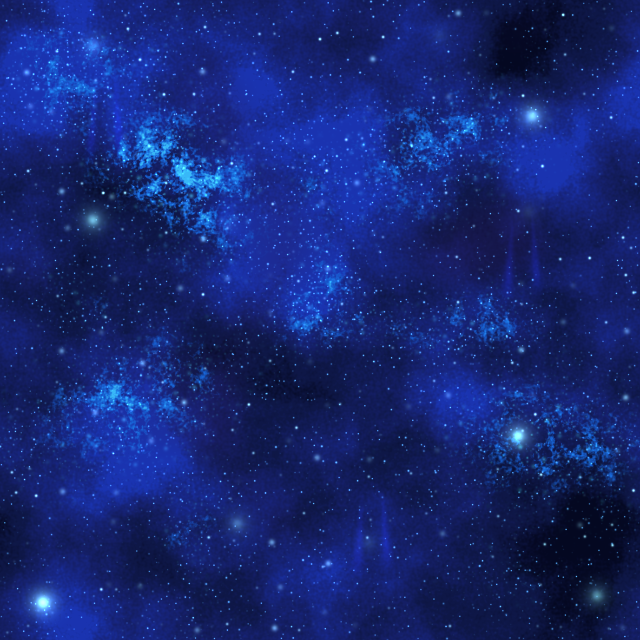
Give the GLSL for this texture, as a WebGL 1 fragment shader.

```glsl
precision highp float;
// Draws a tiling deep-blue night sky with nebula clouds, faint wisps and stars.

uniform vec2 u_resolution;

#define SKY_CELLS 3.0
#define SKY_CONTRAST 1.08
#define SKY_LEVEL 0.39
#define CLOUD_GRID 2.0
#define CLOUD_SIZE vec2(0.150, 0.090)
#define CLOUD_CELLS 20.0
#define CLOUD_GLOW 0.32
#define WISP_SIZE vec2(0.009, 0.070)
#define WISP_GLOW 0.20
#define STAR_GLOW 1.25

const vec3 BLACK_BLUE = vec3(0.015, 0.03, 0.13);
const vec3 DARK = vec3(0.055, 0.09, 0.28);
const vec3 NAVY = vec3(0.08, 0.12, 0.40);
const vec3 BLUE = vec3(0.09, 0.15, 0.52);
const vec3 ROYAL = vec3(0.10, 0.20, 0.69);
const vec3 AZURE = vec3(0.09, 0.39, 0.84);
const vec3 CYAN = vec3(0.22, 0.72, 0.97);
const vec3 VIOLET = vec3(0.13, 0.09, 0.33);

vec2 hash2(vec2 p) {
  vec3 q = fract(p.xyx * vec3(0.1031, 0.1030, 0.0973));
  q += dot(q, q.yzx + 33.33);
  return fract((q.xx + q.yz) * q.zy);
}

// Gradient noise that wraps after a whole number of cells
float corner(vec2 cell, vec2 offset, float period) {
  float angle = 6.28319 * hash2(mod(cell, period) + period * 1.7).x;
  return dot(vec2(cos(angle), sin(angle)), offset);
}

float noise(vec2 p, float period) {
  vec2 i = floor(p), f = fract(p), e = vec2(0.0, 1.0);
  vec2 w = f * f * f * (f * (f * 6.0 - 15.0) + 10.0);
  float low = mix(corner(i, f, period), corner(i + e.yx, f - e.yx, period), w.x);
  float high = mix(corner(i + e, f - e, period), corner(i + e.yy, f - e.yy, period), w.x);
  return mix(low, high, w.y);
}

float fbm(vec2 p, float cells, float gain) {
  float sum = 0.0, weight = 1.0;
  for (int i = 0; i < 5; i++) {
    sum += weight * noise(p * cells, cells);
    cells *= 2.0;
    weight *= gain;
  }
  return sum;
}

// Shortest offset on the tile
vec2 wrap(vec2 d) { return fract(d + 0.5) - 0.5; }

// Soft tilted ellipses, one in each grid cell
float cloudMask(vec2 p) {
  float mask = 0.0;
  for (int i = 0; i < 4; i++) {
    vec2 cell = vec2(mod(float(i), CLOUD_GRID), floor(float(i) / CLOUD_GRID));
    vec2 h = hash2(cell + 5.3), k = hash2(cell + 19.1);
    vec2 d = wrap(p - (cell + 0.25 + 0.5 * h) / CLOUD_GRID);
    float a = mix(-0.7, 1.1, k.x), c = cos(a), s = sin(a);
    d = vec2(c * d.x + s * d.y, c * d.y - s * d.x) / CLOUD_SIZE;
    mask = max(mask, mix(0.6, 1.1, k.y) * exp(-dot(d, d)));
  }
  return mask;
}

// Pairs of upright flames, wide below and pointed above
float wisps(vec2 p) {
  float sum = 0.0;
  for (int i = 0; i < 6; i++) {
    float side = mod(float(i), 2.0), pair = floor(float(i) / 2.0);
    vec2 d = wrap(p - hash2(vec2(pair, 41.0)) - vec2(0.04, 0.01) * side);
    float y = d.y / WISP_SIZE.y;
    float width = WISP_SIZE.x * mix(1.0, 0.3, smoothstep(-1.0, 1.0, y));
    float x = (d.x - 0.005 * y * (1.0 - 2.0 * side)) / width;
    sum += exp(-x * x) * smoothstep(-1.0, -0.4, y) * (1.0 - smoothstep(-0.4, 1.3, y));
  }
  return sum;
}

// One round star in a share of the grid cells, few of them bright
float stars(vec2 p, float cells, float radius, float share) {
  vec2 q = p * cells, id = mod(floor(q), cells) + cells;
  vec2 k = hash2(id + 71.0);
  vec2 d = (fract(q) - 0.2 - 0.6 * hash2(id)) / cells;
  float r = max(radius, 0.5 / u_resolution.x);
  return smoothstep(k.x - 0.05, k.x + 0.05, share) * k.y * k.y * k.y * exp(-dot(d, d) / (r * r));
}

void main() {
  vec2 p = gl_FragCoord.xy / u_resolution;
  vec2 warp = vec2(fbm(p, 11.0, 0.6), fbm(p, 13.0, 0.6));
  float patches = noise(p * 5.0, 5.0);
  float mask = cloudMask(p + 0.035 * warp);
  mask = max(mask, 0.5 * smoothstep(0.15, 0.55, patches));

  // Sky
  float grain = noise(p * 150.0, 150.0) + noise(p * 230.0, 230.0);
  float t = SKY_LEVEL + SKY_CONTRAST * fbm(p + 0.02 * warp, SKY_CELLS, 0.5);
  t += CLOUD_GLOW * mask + 0.10 * grain;
  vec3 color = mix(BLACK_BLUE, DARK, smoothstep(-0.20, 0.19, t));
  color = mix(color, NAVY, clamp((t - 0.19) / 0.23, 0.0, 1.0));
  color = mix(color, BLUE, clamp((t - 0.42) / 0.20, 0.0, 1.0));
  color = mix(color, ROYAL, clamp((t - 0.62) / 0.20, 0.0, 1.0));
  color = mix(color, VIOLET, 0.4 * smoothstep(0.1, 0.5, noise(p * 4.0, 4.0)) * (1.0 - mask));
  color += WISP_GLOW * wisps(p) * vec3(0.10, 0.15, 1.0);

  // Clouds, mottled and grainy
  float mottle = fbm(p + 0.01 * warp, CLOUD_CELLS, 0.7);
  float body = mask * (0.50 + 1.15 * mottle + 0.45 * grain);
  color = mix(color, AZURE, smoothstep(0.18, 0.68, body));
  color = mix(color, CYAN, smoothstep(0.55, 1.05, body));

  // Stars: dust that gathers in the clouds, small, soft and glowing
  float crowd = 0.35 + 0.5 * patches + 0.5 * mask;
  float dust = stars(p, 97.0, 0.0011, crowd) + stars(p, 71.0, 0.0013, crowd);
  dust += stars(p + 0.37, 53.0, 0.0016, 0.8 * crowd);
  float sparkle = mask * (stars(p, 110.0, 0.0017, 0.9) + stars(p, 45.0, 0.0036, 0.8));
  float small = stars(p, 29.0, 0.0021, 0.4) + 0.5 * stars(p, 15.0, 0.0045, 0.4);
  float glow = stars(p, 4.0, 0.0080, 0.6) + 0.6 * stars(p, 4.0, 0.020, 0.6);
  color += STAR_GLOW * (dust * vec3(0.28, 0.58, 0.75) + small * vec3(0.55, 0.85, 0.85));
  color += STAR_GLOW * (sparkle * vec3(0.15, 0.50, 0.45) + glow * vec3(0.50, 0.85, 0.80));
  gl_FragColor = vec4(min(color, 1.0), 1.0);
}
```
